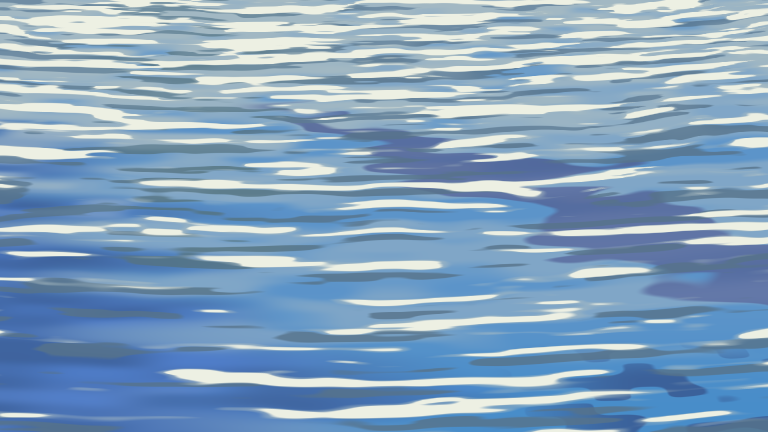
Write a Shadertoy shader that draws this texture.

```glsl
// Rippled pool water seen at a low angle: a blue body with sunken dark bands,
// crossed by stretched noise streaks that form dark troughs and white glints.
// A perspective mapping makes the ripples finer towards the top.

#define FAR_SCALE 0.35
#define CREST_SPACING 0.085
#define GLINT_LEVEL 0.69
#define TROUGH_LEVEL 0.64
#define DEEP vec3(0.26, 0.41, 0.67)
#define SKY vec3(0.36, 0.58, 0.79)
#define HAZE vec3(0.50, 0.65, 0.78)
#define PALE vec3(0.67, 0.74, 0.76)
#define SLATE vec3(0.34, 0.45, 0.54)
#define VIOLET vec3(0.34, 0.41, 0.61)
#define GLINT vec3(0.93, 0.94, 0.89)

float hash(vec2 cell) {
    vec3 q = fract(vec3(cell.xyx) * 0.1031);
    q += dot(q, q.yzx + 33.33);
    return fract((q.x + q.y) * q.z);
}

float noise(vec2 p) {
    vec2 i = floor(p), f = fract(p);
    f = f * f * f * (f * (f * 6.0 - 15.0) + 10.0);
    float low = mix(hash(i), hash(i + vec2(1, 0)), f.x);
    float high = mix(hash(i + vec2(0, 1)), hash(i + vec2(1, 1)), f.x);
    return mix(low, high, f.y);
}

// Long thin spindles gathered along the wave crests
float streaks(vec2 p, float phase, float seed) {
    float crest = 0.5 + 0.5 * sin(6.2832 * phase);
    float coarse = noise(p * vec2(2.6, 44.0) + seed);
    float fine = noise(p * vec2(8.0, 85.0) + seed * 1.7);
    return 0.5 * coarse + 0.25 * fine + 0.25 * crest;
}

// Antialiased threshold
float above(float level, float value, float softness) {
    float w = max(softness, 0.7 * fwidth(value));
    return smoothstep(level - w, level + w, value);
}

void mainImage(out vec4 fragColor, in vec2 fragCoord) {
    vec2 uv = fragCoord / iResolution.y;
    float x = uv.x, y = uv.y;

    // Perspective plane, with crests bowed slightly upwards at the sides
    float scale = mix(1.0, FAR_SCALE, y);
    vec2 p = vec2((x - 0.9) / scale, -log(scale) / (1.0 - FAR_SCALE));
    p.y -= 0.035 * (x - 0.6) * (x - 0.6) / scale;
    p += 20.0;
    p.y += 0.025 * (noise(p * vec2(2.1, 6.0)) - 0.5);
    p.y += 0.010 * (noise(p * vec2(6.0, 17.0) + 5.0) - 0.5);

    float swell = noise(p * vec2(1.4, 13.0) + 3.0);
    float ripple = noise(p * vec2(4.0, 30.0) + 9.0);
    float patches = noise(p * vec2(1.6, 4.0) + 14.0);
    float phase = p.y / CREST_SPACING + 1.4 * noise(p * vec2(1.2, 5.0));

    // Water body: clear blue, hazier far away, deep at the lower left
    float hazy = 0.5 * swell + 0.35 * ripple + 0.45 * y;
    vec3 col = mix(SKY, HAZE, above(0.60, hazy, 0.12));
    float pool = smoothstep(0.5, 1.1, x) * smoothstep(0.30, 0.05, y);
    col = mix(col, vec3(0.25, 0.54, 0.79), 0.7 * pool);
    float deep = smoothstep(0.95, 0.35, 0.75 * x + 1.1 * y + 0.5 * (swell - 0.5));
    col = mix(col, DEEP * (0.88 + 0.3 * ripple), 0.9 * deep);
    float far = smoothstep(0.55, 1.05, y - 0.08 * (x - 0.9) + 0.45 * (ripple - 0.5));
    col = mix(col, PALE, 0.8 * far);

    // Sunken violet band running down to the right, broken by refraction
    float bentX = x + 0.30 * (ripple - 0.5) + 0.16 * (swell - 0.5);
    float offset = abs(y - 0.72 + 0.32 * (bentX - 0.69) + 0.05 * (swell - 0.5));
    float halfWidth = mix(0.025, 0.085, smoothstep(0.6, 1.6, x));
    float band = above(0.0, halfWidth - offset, 0.008) * smoothstep(0.55, 0.75, bentX);
    col = mix(col, VIOLET + 0.06 * (swell - 0.5), 0.85 * band);

    // Dark lens-shaped spots at the lower right
    float spots = noise(p * vec2(11.0, 32.0) + 31.0);
    float spotZone = smoothstep(1.1, 1.5, x) * smoothstep(0.22, 0.12, y);
    col = mix(col, DEEP * 0.85, 0.85 * above(0.60, spots, 0.05) * spotZone);

    // Dark greenish troughs, densest in a reflection left of the centre
    float reflection = exp(-pow((x - 0.48 - 0.2 * (swell - 0.5)) / 0.22, 2.0))
                     * smoothstep(0.25, 0.45, y);
    float trough = streaks(p, phase + 0.35, 47.0);
    float troughLevel = TROUGH_LEVEL - 0.08 * reflection + 0.10 * (patches - 0.5);
    vec3 troughColor = mix(SLATE, vec3(0.33, 0.45, 0.49), reflection);
    troughColor = mix(troughColor, HAZE * 0.9, 0.45 * far);
    col = mix(col, troughColor, 0.8 * above(troughLevel, trough, 0.035));

    // White glints with a narrow pale fringe
    float glint = streaks(p, phase, 0.0);
    float level = GLINT_LEVEL - 0.12 * smoothstep(0.5, 1.0, y)
                - 0.04 * smoothstep(0.9, 0.2, x) * smoothstep(0.5, 0.75, y)
                + 0.03 * smoothstep(0.3, 0.0, y) + 0.10 * (patches - 0.5);
    col = mix(col, PALE, 0.55 * smoothstep(level - 0.10, level, glint));
    col = mix(col, GLINT, above(level, glint, 0.022));

    fragColor = vec4(col, 1.0);
}
```
